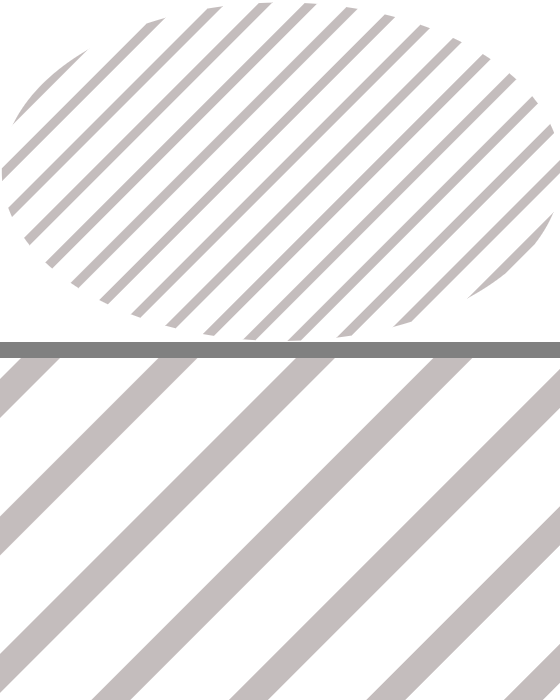
Top: the whole. Bottom: its middle third, enlarged.
Reproduce this pattern procedurally as a Shadertoy shader.

```glsl
// Diagonal warm-grey stripes on white, clipped to a wide ellipse.

// Signed distance to evenly spaced stripes rising at 45 degrees
float stripeDistance(vec2 p) {
    float period = 0.13397;
    float across = p.x - p.y - 0.0526;
    float offset = abs(across - period * round(across / period));
    return (offset - 0.0190) * 0.70711;
}

// Approximate signed distance to an ellipse, from its gradient
float ellipseDistance(vec2 q, vec2 radii) {
    vec2 unit = q / radii;
    return (dot(unit, unit) - 1.0) / max(2.0 * length(unit / radii), 0.001);
}

void mainImage(out vec4 fragColor, in vec2 fragCoord) {
    // Coordinates in canvas heights
    vec2 p = fragCoord / iResolution.y;
    float pixel = 1.0 / iResolution.y;

    // Keep the stripes inside the ellipse, with one-pixel soft edges
    float stripe = stripeDistance(p);
    float oval = ellipseDistance(p - vec2(0.8237, 0.4979), vec2(0.8184, 0.4947));
    float ink = clamp(0.5 - max(stripe, oval) / pixel, 0.0, 1.0);

    vec3 paper = vec3(1.0);
    vec3 warmGrey = vec3(0.77, 0.74, 0.74);
    fragColor = vec4(mix(paper, warmGrey, ink), 1.0);
}
```
